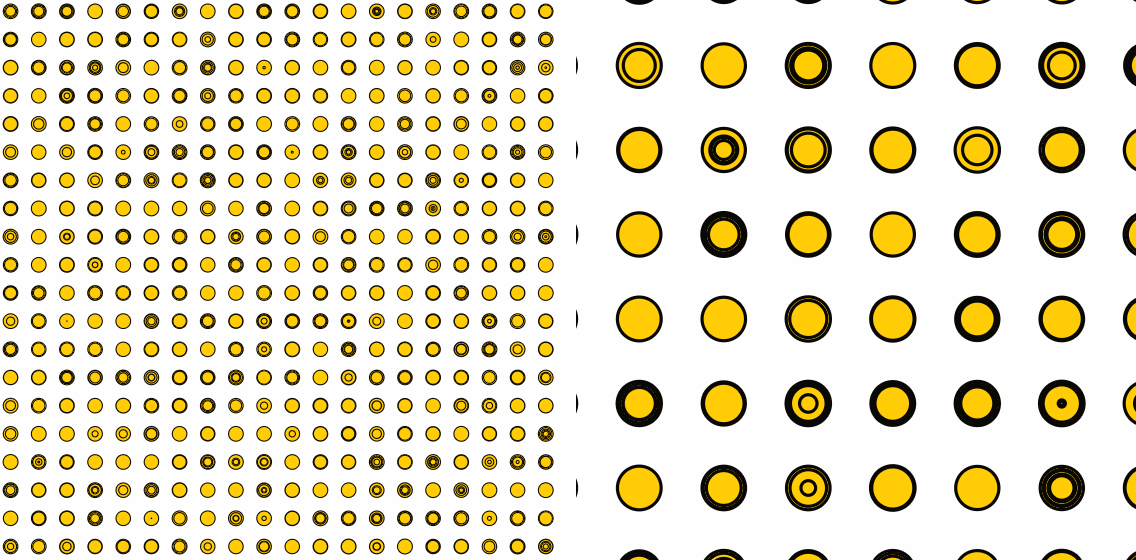
Left, the full canvas; right, a detail of the centre.
Give the GLSL for this pattern, as a Shadertoy shader.

```glsl
const vec2 FIRST_CENTRE = vec2(0.0189, 0.0241);
const float PITCH = 0.0503;
const float DISC_RADIUS = 0.0142;
const float LINE_WIDTH = 0.0019;
const int MAX_INNER_RINGS = 5;

const vec3 PAPER = vec3(0.995);
const vec3 YELLOW = vec3(1.0, 0.80, 0.02);
const vec3 INK = vec3(0.04, 0.03, 0.02);

// Integer hash of a cell and a channel, in 0..1
float hash(ivec2 cell, int channel) {
    uint h = uint(cell.x + 64) * 73856093u
           ^ uint(cell.y + 64) * 19349663u
           ^ uint(channel + 1) * 83492791u;
    h = (h ^ (h >> 16)) * 0x7feb352du;
    h = (h ^ (h >> 15)) * 0x846ca68bu;
    h ^= h >> 16;
    return float(h >> 8) / 16777216.0;
}

// Share of a pixel lying inside a signed distance
float coverage(float dist, float pixel) {
    return clamp(0.5 - dist / pixel, 0.0, 1.0);
}

float ringDistance(float r, float radius, float width) {
    return abs(r - radius) - 0.5 * width;
}

// Outline plus a random number of inner rings, crowded towards the rim
float ringsDistance(float r, float radius, float width, ivec2 cell) {
    float rim = radius - 0.5 * width;
    float dist = ringDistance(r, rim, width);
    float spreadSeed = hash(cell, 0);
    float spread = mix(0.06, 1.0, spreadSeed * spreadSeed);
    int count = int(hash(cell, 1) * float(MAX_INNER_RINGS + 1));
    for (int i = 0; i < count; i++) {
        float inset = spread * pow(hash(cell, 3 + i), 1.3);
        dist = min(dist, ringDistance(r, rim * (1.0 - inset), width));
    }
    return dist;
}

void mainImage(out vec4 fragColor, in vec2 fragCoord) {
    float pixel = 1.0 / iResolution.y;
    vec2 uv = fragCoord * pixel;

    // Grid of discs
    vec2 grid = (uv - FIRST_CENTRE) / PITCH;
    vec2 nearest = floor(grid + 0.5);
    ivec2 cell = ivec2(nearest);
    float r = length(grid - nearest) * PITCH;

    // Yellow disc, then ink rings
    float radius = DISC_RADIUS * mix(0.97, 1.0, hash(cell, 2));
    float disc = coverage(r - radius, pixel);
    float ink = coverage(ringsDistance(r, radius, LINE_WIDTH, cell), pixel);

    vec3 discColour = mix(YELLOW, INK, ink);
    // Ink keeps the antialiased rim from showing a yellow fringe
    discColour = mix(discColour, INK, step(radius - 0.5 * LINE_WIDTH, r));
    fragColor = vec4(mix(PAPER, discColour, disc), 1.0);
}
```
